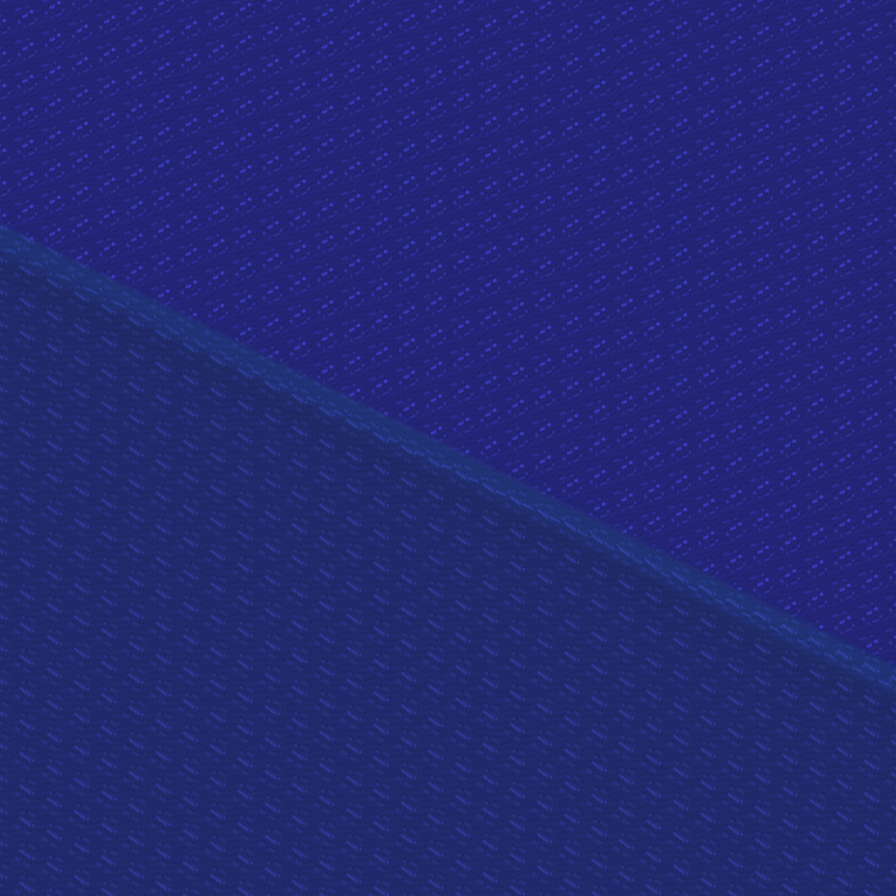
A Shadertoy shader for this texture:

```glsl
// Two woven blue panels meeting along a soft, lit diagonal seam.

const vec2 WEAVE_PERIOD = vec2(0.0304, 0.0362);
const float TAU = 6.28318;

// Position inside one sheared lattice cell, in canvas units.
vec2 weaveCell(vec2 p, vec2 anchor, float shear) {
    vec2 q = p - anchor;
    q.y -= shear * q.x;
    vec2 local = (fract(q / WEAVE_PERIOD + 0.5) - 0.5) * WEAVE_PERIOD;
    local.y += shear * local.x;
    return local;
}

// Soft capsule around a short thread.
float thread(vec2 p, vec2 a, vec2 b, float radius, float soft) {
    vec2 ab = b - a;
    float t = clamp(dot(p - a, ab) / dot(ab, ab), 0.0, 1.0);
    float d = length(p - a - ab * t);
    return 1.0 - smoothstep(radius - soft, radius + soft, d);
}

float speck(vec2 p, vec2 centre, float radius, float soft) {
    return 1.0 - smoothstep(radius - soft, radius + soft, length(p - centre));
}

// Narrow crest of a wave, from 0 to 1.
float crest(float phase) {
    return pow(0.5 + 0.5 * sin(phase), 5.0);
}

// Scalloped crests along the rows, broken up by finer crossing waves.
float ripples(vec2 p, vec2 anchor, float shear) {
    vec2 q = p - anchor;
    vec2 phase = TAU * vec2(q.x, q.y - shear * q.x) / WEAVE_PERIOD;
    float bend = 0.8 * sin(phase.x) + 0.3 * sin(2.0 * phase.x + 1.0);
    float rows = crest(2.0 * phase.y + bend) * (0.6 + 0.4 * sin(phase.x + phase.y));
    float fine = sin(5.0 * phase.y - 2.0 * phase.x + bend);
    float grain = sin(4.0 * phase.x + 2.0 * phase.y) * sin(4.0 * phase.y - 3.0 * phase.x);
    return 0.7 * (rows - 0.15) + 0.28 * fine + 0.50 * grain;
}

// Upper panel: rising rows of small violet glints.
vec3 upperPanel(vec2 p, float soft) {
    vec2 anchor = vec2(0.4549, 0.5799);
    float shear = 0.33;
    vec2 c = weaveCell(p, anchor, shear);
    float glint = thread(c, vec2(-0.0030, -0.0010), vec2(0.0002, 0.0002), 0.0016, soft);
    glint = max(glint, speck(c, vec2(0.0060, 0.0045), 0.0020, soft));
    glint = max(glint, 0.8 * speck(c, vec2(-0.0080, -0.0070), 0.0018, soft));
    glint = max(glint, 0.6 * speck(c, vec2(0.0110, -0.0040), 0.0016, soft));
    float faint = thread(c, vec2(-0.0115, 0.0060), vec2(-0.0070, 0.0078), 0.0014, soft);
    faint = max(faint, thread(c, vec2(0.0035, -0.0100), vec2(0.0080, -0.0082), 0.0014, soft));
    faint = max(faint, speck(c, vec2(0.0010, 0.0105), 0.0017, soft));
    faint = max(faint, speck(c, vec2(-0.0020, -0.0120), 0.0016, soft));
    vec3 base = vec3(0.137, 0.142, 0.462);
    base += vec3(0.014, 0.013, 0.044) * ripples(p, anchor, shear);
    return base + vec3(0.085, 0.080, 0.260) * max(glint, 0.42 * faint);
}

// Lower panel: falling rows of broken, muted threads.
vec3 lowerPanel(vec2 p, float soft) {
    vec2 anchor = vec2(0.3940, 0.4540);
    float shear = -0.47;
    vec2 c = weaveCell(p, anchor, shear);
    float strand = thread(c, vec2(-0.0060, 0.0045), vec2(-0.0025, 0.0015), 0.0014, soft);
    strand = max(strand, thread(c, vec2(-0.0005, 0.0000), vec2(0.0040, -0.0030), 0.0016, soft));
    strand = max(strand, 0.8 * speck(c, vec2(0.0080, -0.0040), 0.0017, soft));
    float faint = thread(c, vec2(0.0040, 0.0100), vec2(0.0095, 0.0060), 0.0014, soft);
    faint = max(faint, thread(c, vec2(-0.0125, -0.0030), vec2(-0.0080, -0.0065), 0.0014, soft));
    faint = max(faint, speck(c, vec2(-0.0030, 0.0110), 0.0017, soft));
    faint = max(faint, thread(c, vec2(-0.0020, -0.0100), vec2(0.0030, -0.0130), 0.0014, soft));
    vec3 base = vec3(0.127, 0.162, 0.420);
    base += vec3(0.012, 0.015, 0.040) * ripples(p, anchor, shear);
    return base + vec3(0.045, 0.062, 0.155) * max(strand, 0.5 * faint);
}

void mainImage(out vec4 fragColor, in vec2 fragCoord) {
    vec2 p = fragCoord / iResolution.xy;
    float soft = 0.8 / iResolution.y;

    // Vertical depth below the upper edge of the seam.
    float depth = 0.750 - 0.495 * p.x - p.y;
    float below = smoothstep(-0.004, 0.004, depth);
    vec3 color = mix(upperPanel(p, soft), lowerPanel(p, soft), below);

    // Lit seam with a row of short stitches, then a narrow shade beneath it.
    float seam = below * (1.0 - smoothstep(0.016, 0.044, depth));
    float shade = smoothstep(0.024, 0.040, depth) * (1.0 - smoothstep(0.044, 0.085, depth));
    vec2 stitch = vec2((fract(p.x / WEAVE_PERIOD.x) - 0.5) * WEAVE_PERIOD.x, 0.024 - depth);
    float stitches = thread(stitch, vec2(-0.0060, 0.0000), vec2(0.0010, 0.0005), 0.0017, soft);
    stitches = max(stitches, speck(stitch, vec2(0.0060, 0.0065), 0.0018, soft));
    color += vec3(0.002, 0.032, 0.042) * seam;
    color += vec3(0.025, 0.045, 0.110) * stitches;
    color -= vec3(0.004, 0.000, 0.014) * shade;

    fragColor = vec4(color, 1.0);
}
```
